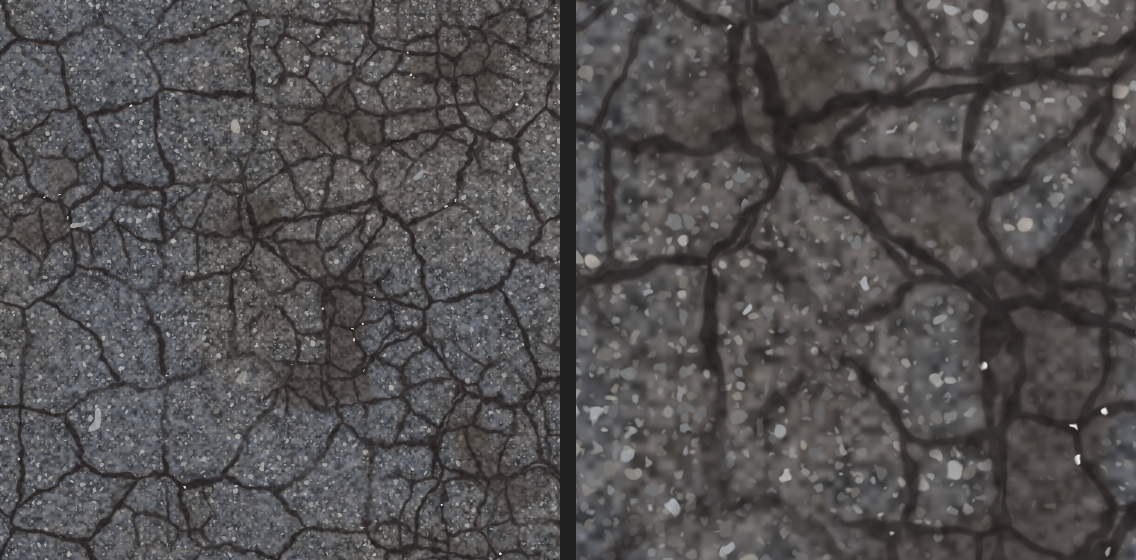
Left: the whole. Right: its middle third, enlarged.
This texture is drawn by a WebGL 1 fragment shader. Its source:

```glsl
precision highp float;
// Weathered asphalt: speckled stone grains in a grey binder, split into plates
// by warped Voronoi borders. Finer cracks and brown dirt gather in patches,
// and a few pale pebbles and glints lie on top.

uniform vec2 u_resolution;

float hash(vec2 p) {
  return fract(sin(dot(p, vec2(127.1, 311.7))) * 43758.5453);
}

vec2 hash2(vec2 p) {
  return vec2(hash(p), hash(p + 57.3));
}

float noise(vec2 p) {
  vec2 i = floor(p), f = fract(p);
  f = f * f * (3.0 - 2.0 * f);
  return mix(mix(hash(i), hash(i + vec2(1.0, 0.0)), f.x),
             mix(hash(i + vec2(0.0, 1.0)), hash(i + 1.0), f.x), f.y);
}

vec2 wobble(vec2 p) {
  return vec2(noise(p), noise(p + 31.7)) - 0.5;
}

// Distance to the nearest Voronoi border, in cell units.
float borderDistance(vec2 p) {
  vec2 cell = floor(p), f = fract(p), nearest = vec2(0.0), nearestCell = vec2(0.0);
  float best = 9.0;
  for (int y = -1; y <= 1; y++)
    for (int x = -1; x <= 1; x++) {
      vec2 o = vec2(float(x), float(y));
      vec2 r = o + 0.05 + 0.9 * hash2(cell + o) - f;
      if (dot(r, r) < best) {
        best = dot(r, r);
        nearest = r;
        nearestCell = o;
      }
    }
  float d = 9.0;
  for (int y = -2; y <= 2; y++)
    for (int x = -2; x <= 2; x++) {
      vec2 o = nearestCell + vec2(float(x), float(y));
      vec2 r = o + 0.05 + 0.9 * hash2(cell + o) - f;
      vec2 gap = r - nearest;
      if (dot(gap, gap) > 0.0001) d = min(d, dot(0.5 * (r + nearest), normalize(gap)));
    }
  return d;
}

// Scattered irregular stones: x is coverage, y is a random tone, z a random tint.
vec3 grains(vec2 uv, float scale, float share, float minRadius, float maxRadius) {
  vec2 p = uv * scale + 0.35 * wobble(uv * scale * 2.3);
  vec2 cell = floor(p);
  float soft = scale * max(0.0011, 0.7 / u_resolution.y);
  vec3 result = vec3(0.0);
  for (int y = -1; y <= 1; y++)
    for (int x = -1; x <= 1; x++) {
      vec2 id = cell + vec2(float(x), float(y));
      vec2 r = p - id - 0.15 - 0.7 * hash2(id + 11.0);
      float angle = 6.283 * hash(id + 5.1);
      r = vec2(r.x * cos(angle) - r.y * sin(angle), r.x * sin(angle) + r.y * cos(angle));
      r.x *= 1.0 + 0.6 * hash(id + 8.2);
      float radius = mix(minRadius, maxRadius, hash(id + 2.7));
      float cover = 1.0 - smoothstep(radius - soft, radius + soft, length(r));
      cover *= step(hash(id + 3.9), share);
      if (cover > result.x) result = vec3(cover, hash(id + 7.7), hash(id + 9.4));
    }
  return result;
}

vec3 stoneColor(vec3 grain, float low, float high) {
  vec3 tint = mix(vec3(0.97, 1.0, 1.03), vec3(1.04, 1.0, 0.94), grain.z);
  return mix(low, high, grain.y * grain.y) * tint;
}

void main() {
  vec2 uv = gl_FragCoord.xy / u_resolution.y;

  // Binder with fine mottling and broad cool and warm areas
  float mottle = 0.20 * (noise(uv * 190.0) - 0.5) + 0.14 * (noise(uv * 95.0 + 7.0) - 0.5)
               + 0.05 * (noise(uv * 9.0) - 0.5);
  float warmth = smoothstep(0.2, 0.8, 0.7 * noise(uv * 4.5 + 3.0) + 0.3 * noise(uv * 40.0));
  vec3 color = (0.347 + mottle) * mix(vec3(0.96, 1.0, 1.08), vec3(1.05, 1.0, 0.97), warmth);

  // Stone grains, small then larger
  vec3 fine = grains(uv, 150.0, 0.55, 0.15, 0.45);
  vec3 coarse = grains(uv + 3.3, 88.0, 0.5, 0.14, 0.42);
  color = mix(color, stoneColor(fine, 0.40, 0.66), 0.75 * fine.x);
  color = mix(color, stoneColor(coarse, 0.42, 0.78), 0.8 * coarse.x);

  // Brown dirt where the surface has crumbled
  float worn = 0.75 * noise(uv * 4.2 + 12.6) + 0.25 * noise(uv * 17.0);
  float dirt = smoothstep(0.60, 0.78, worn) * smoothstep(0.35, 0.65, noise(uv * 13.0 + 5.0));
  color = mix(color, vec3(0.29, 0.26, 0.245) + 0.5 * mottle, 0.75 * dirt);

  // Main cracks and, in worn patches, a finer net
  vec2 warped = uv + 0.028 * wobble(uv * 13.0) + 0.011 * wobble(uv * 45.0)
              + 0.005 * wobble(uv * 120.0);
  float mainGap = borderDistance(warped * 6.4 + 2.0) / 6.4;
  float fineGap = borderDistance(warped * 14.0 + 40.0) / 14.0;
  float fray = noise(uv * 75.0 + 9.0);
  float depth = 0.5 + 0.5 * smoothstep(0.2, 0.5, noise(uv * 8.0 + 20.0));
  float wornNet = smoothstep(0.50, 0.66, worn);
  float width = 0.0012 + 0.0036 * fray;
  float core = max(depth * (1.0 - smoothstep(width - 0.001, width + 0.0028, mainGap)),
                   0.8 * wornNet * (1.0 - smoothstep(0.5 * width, width + 0.002, fineGap)));
  float halo = max(depth * (1.0 - smoothstep(0.002, 0.006 + 0.010 * fray, mainGap)),
                   wornNet * (1.0 - smoothstep(0.001, 0.010, fineGap)));
  color = mix(color, vec3(0.25, 0.225, 0.22) + 0.5 * mottle, 0.55 * halo);
  color = mix(color, vec3(0.165, 0.148, 0.15) + 0.25 * mottle, 0.88 * core);

  // Rare pale pebbles, and bright glints caught in the cracks
  vec3 pebble = grains(uv + 1.7, 14.0, 0.035, 0.10, 0.18);
  color = mix(color, stoneColor(pebble, 0.58, 0.76) + 0.4 * mottle, 0.9 * pebble.x);
  vec3 glint = grains(uv + 6.1, 110.0, 0.05, 0.15, 0.3);
  float glintPatch = smoothstep(0.6, 0.7, noise(uv * 11.0 + 60.0));
  color = mix(color, vec3(0.92, 0.92, 0.89), glint.x * halo * glintPatch);

  gl_FragColor = vec4(clamp(color, 0.0, 1.0), 1.0);
}
```
